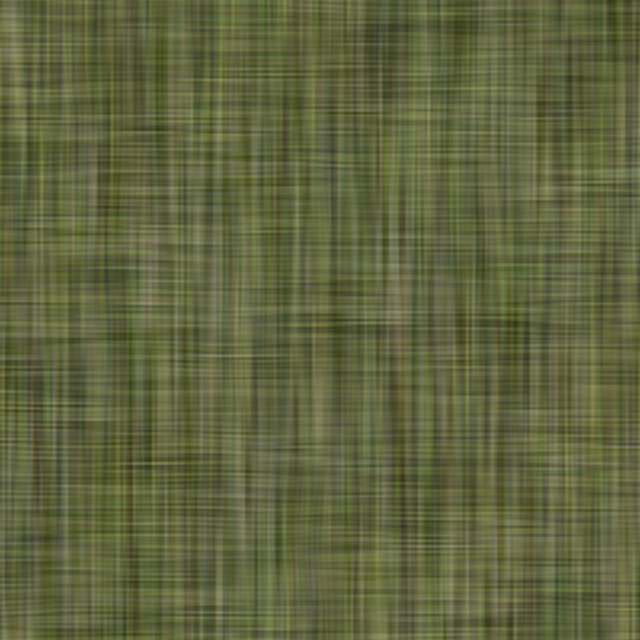
This texture is drawn by a WebGL 2 fragment shader. Its source:

```glsl
#version 300 es
precision highp float;
// Woven olive cloth: fine horizontal weft lines crossed by longer, wider
// vertical warp streaks. Each layer is noise stretched along its threads;
// its three channels drive lightness, a green-red tint and a blue tint.

#define BASE_COLOUR vec3(0.369, 0.386, 0.239)
#define LIGHT_AXIS vec3(1.0, 1.0, 0.80)
#define GREEN_AXIS vec3(-0.20, 0.12, -0.08)
#define BLUE_AXIS vec3(0.03, -0.02, 0.48)
#define WARP_FINE 0.115
#define WARP_STREAK 0.125
#define WARP_BROAD 0.055
#define WEFT_FINE 0.135
#define WEFT_BROAD 0.022
#define CLOUD 0.045
#define RIPPLE 0.016
#define PITCH 116.0

uniform vec2 u_resolution;
out vec4 fragColor;

// Integer hash: three values in 0..1 per lattice cell and layer
vec3 hash3(ivec2 cell, int layer) {
    uvec3 v = uvec3(ivec3(cell, layer) + 4096);
    v = v * 1664525u + 1013904223u;
    v.x += v.y * v.z;
    v.y += v.z * v.x;
    v.z += v.x * v.y;
    v ^= v >> 16u;
    v.x += v.y * v.z;
    v.y += v.z * v.x;
    v.z += v.x * v.y;
    return vec3(v >> 8u) / 16777216.0;
}

// Smooth variation along one thread, shifted so that knots do not line up
vec3 strand(int lane, float along, int layer) {
    along += 7.0 * hash3(ivec2(lane, -1), layer).x;
    float knot = floor(along);
    float t = smoothstep(0.0, 1.0, along - knot);
    return mix(hash3(ivec2(lane, int(knot)), layer),
               hash3(ivec2(lane, int(knot) + 1), layer), t) - 0.5;
}

// Parallel threads: density.x lanes across, density.y knots along
vec3 threads(vec2 p, vec2 density, int layer) {
    p *= density;
    float lane = floor(p.x);
    float t = smoothstep(0.0, 1.0, p.x - lane);
    return mix(strand(int(lane), p.y, layer),
               strand(int(lane) + 1, p.y, layer), t);
}

// Even light and dark lines that fade in and out in patches
float ripple(vec2 p, int layer) {
    vec3 patchy = threads(p, vec2(16.0, 7.0), layer);
    float phase = 6.2832 * (p.x * PITCH + patchy.y);
    return RIPPLE * (1.0 + 2.0 * patchy.x) * cos(phase);
}

void main() {
    vec2 uv = gl_FragCoord.xy / u_resolution;

    // Vertical warp: hair-thin threads, streaks and broad bands
    vec3 weave = WARP_FINE * threads(uv, vec2(200.0, 6.0), 1);
    weave += WARP_STREAK * threads(uv, vec2(108.0, 8.0), 2);
    weave += WARP_BROAD * threads(uv, vec2(40.0, 6.0), 3);

    // Horizontal weft, stronger in some patches than in others
    float tension = 1.0 + 0.8 * threads(uv.yx, vec2(14.0, 6.0), 4).x;
    vec3 weft = WEFT_FINE * threads(uv.yx, vec2(232.0, 10.0), 5);
    weft += WEFT_BROAD * threads(uv.yx, vec2(80.0, 7.0), 6);
    weave += tension * weft * vec3(1.0, 0.8, 0.8);

    // Regular pitch of the weave
    weave.x += ripple(uv.yx, 8) + 0.5 * ripple(uv, 9);

    // Soft uneven dye
    weave += CLOUD * threads(uv, vec2(10.0, 7.0), 7);

    vec3 colour = BASE_COLOUR + weave.x * LIGHT_AXIS
                + weave.y * GREEN_AXIS + weave.z * BLUE_AXIS;
    fragColor = vec4(clamp(colour, 0.0, 1.0), 1.0);
}
```
